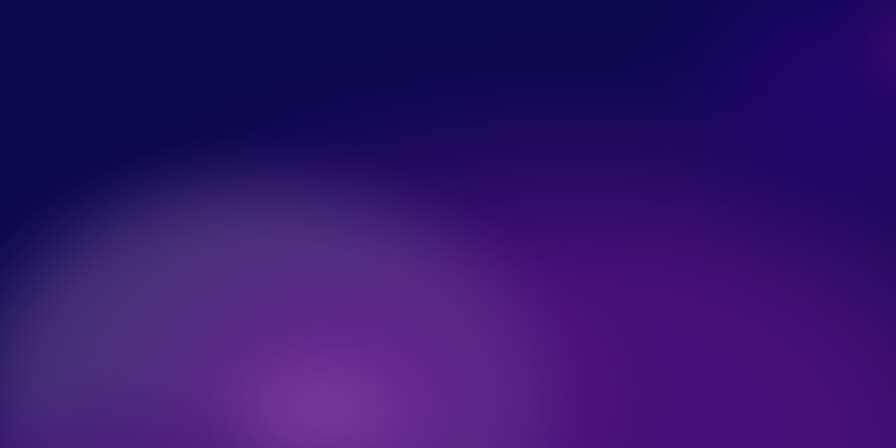
Give the GLSL for this background, as a WebGL 2 fragment shader.

```glsl
#version 300 es
precision highp float;

uniform vec2 u_resolution;
out vec4 fragColor;

#define NAVY vec3(0.040, 0.030, 0.310)
#define PURPLE vec3(0.280, 0.060, 0.465)
#define INDIGO vec3(0.140, 0.020, 0.430)
#define PLUM vec3(0.240, 0.030, 0.430)
#define SLATE vec3(0.320, 0.220, 0.510)
#define VIOLET vec3(0.410, 0.130, 0.560)
#define ORCHID vec3(0.470, 0.230, 0.600)

// Soft elliptical coverage: 1 inside the inner ratio, 0 beyond the outer ratio
float glow(vec2 p, vec2 center, vec2 radius, float inner, float outer) {
    return 1.0 - smoothstep(inner, outer, length((p - center) / radius));
}

void main() {
    // Canvas units: height is 1, width is the aspect ratio
    vec2 p = gl_FragCoord.xy / u_resolution.y;
    float right = u_resolution.x / u_resolution.y;
    vec3 color = NAVY;

    // Broad purple rise from the lower right
    color = mix(color, PURPLE, glow(p, vec2(1.30, 0.0), vec2(1.50, 0.95), 0.30, 1.0));

    // Cool haze and warm edge in the upper right
    color = mix(color, INDIGO, 0.85 * glow(p, vec2(right - 0.13, 0.80), vec2(0.50, 0.42), 0.0, 1.0));
    color = mix(color, PLUM, 0.70 * glow(p, vec2(right + 0.03, 0.90), vec2(0.18, 0.22), 0.0, 1.0));

    // Pale dome on the left
    color = mix(color, SLATE, 0.82 * glow(p, vec2(0.56, 0.10), vec2(0.65, 0.52), 0.65, 1.20));

    // Violet light inside the dome and along its foot
    color = mix(color, VIOLET, 0.85 * glow(p, vec2(0.80, 0.12), vec2(0.70, 0.46), 0.0, 1.0));
    color = mix(color, PURPLE, 0.65 * glow(p, vec2(0.25, -0.08), vec2(0.60, 0.28), 0.0, 1.0));

    // Bright core near the bottom
    color = mix(color, ORCHID, 0.80 * glow(p, vec2(0.72, 0.09), vec2(0.30, 0.20), 0.0, 1.0));

    fragColor = vec4(color, 1.0);
}
```
